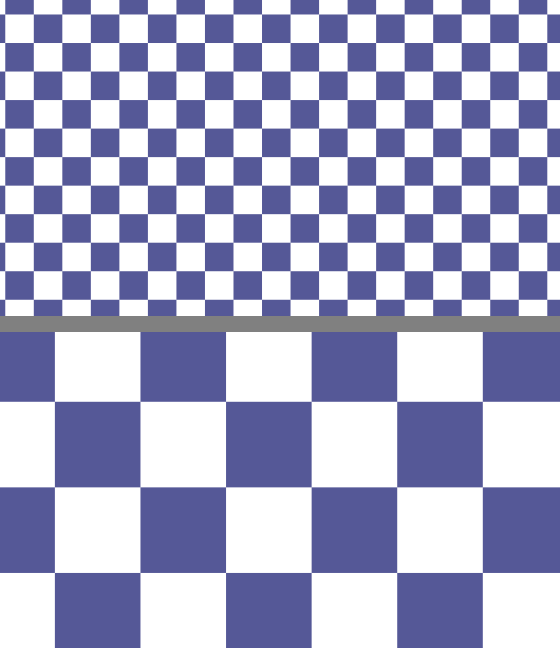
Top, the full canvas; bottom, a detail of the centre.
This pattern is drawn by a WebGL 2 fragment shader. Its source:

```glsl
#version 300 es
precision highp float;

uniform vec2 u_resolution;
out vec4 fragColor;

const vec3 WHITE = vec3(1.0);
const vec3 INDIGO = vec3(0.333, 0.345, 0.592);

// Lengths as fractions of the canvas height
const float CELL_SIZE = 26.0 / 288.0;
const vec2 GRID_ORIGIN = vec2(4.8, 14.8) / 288.0;

// Square wave per axis: +1 in even cells, -1 in odd ones, smoothed over one pixel
vec2 squareWave(vec2 p, float pixel) {
    vec2 edgeDistance = 0.5 - abs(mod(p + 0.5, 2.0) - 1.0);
    return clamp(2.0 * edgeDistance / pixel, -1.0, 1.0);
}

// Coverage of the dark squares, from 0 to 1
float checker(vec2 p, float pixel) {
    vec2 wave = squareWave(p, pixel);
    return 0.5 + 0.5 * wave.x * wave.y;
}

void main() {
    vec2 position = gl_FragCoord.xy / u_resolution.y;
    vec2 gridPoint = (position - GRID_ORIGIN) / CELL_SIZE;
    float pixel = 1.0 / (u_resolution.y * CELL_SIZE);

    fragColor = vec4(mix(WHITE, INDIGO, checker(gridPoint, pixel)), 1.0);
}
```
